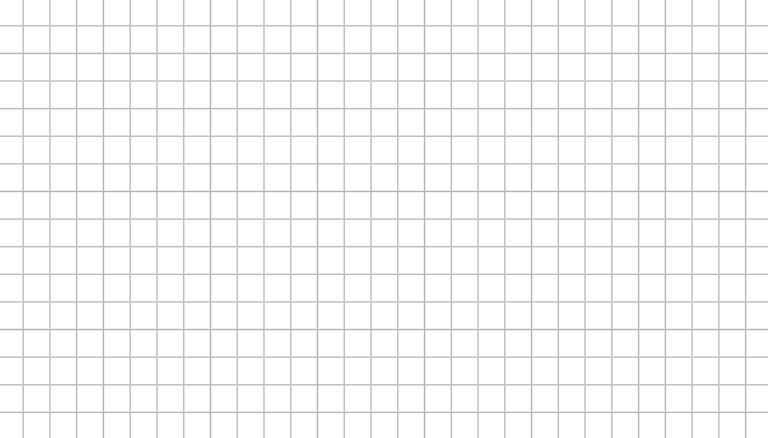
A WebGL 1 fragment shader for this pattern:

```glsl
precision highp float;

// Plain squared paper: thin grey ruled lines on a white sheet.

uniform vec2 u_resolution;

const vec2 CELL = vec2(0.03484, 0.06304);       // spacing, as fractions of the canvas
const vec2 GRID_ANCHOR = vec2(0.4831, 0.4998);  // one crossing, as fractions of the canvas
const float LINE_WIDTH = 0.0030;                // in canvas heights
const float SMOOTHING = 1.2;                    // edge filter width, in output samples
const vec3 PAPER = vec3(1.0);
const vec3 INK = vec3(0.70);

// Signed distance to the nearest vertical (x) and horizontal (y) rule, in canvas heights.
vec2 distanceToRules(vec2 uv, vec2 aspect) {
  vec2 cellOffset = fract((uv - GRID_ANCHOR) / CELL + 0.5) - 0.5;
  return cellOffset * CELL * aspect;
}

// Share of a box filter that a rule covers; stays exact for rules thinner than the box.
vec2 ruleCoverage(vec2 dist, float filterWidth) {
  float halfLine = 0.5 * LINE_WIDTH;
  float halfBox = 0.5 * filterWidth;
  vec2 upper = min(dist + halfBox, vec2(halfLine));
  vec2 lower = max(dist - halfBox, vec2(-halfLine));
  return max(upper - lower, 0.0) / filterWidth;
}

void main() {
  vec2 uv = gl_FragCoord.xy / u_resolution;
  vec2 aspect = u_resolution / u_resolution.y;
  vec2 coverage = ruleCoverage(distanceToRules(uv, aspect), SMOOTHING / u_resolution.y);

  // Crossings stay as dark as a single rule.
  float ink = max(coverage.x, coverage.y);
  gl_FragColor = vec4(mix(PAPER, INK, ink), 1.0);
}
```
